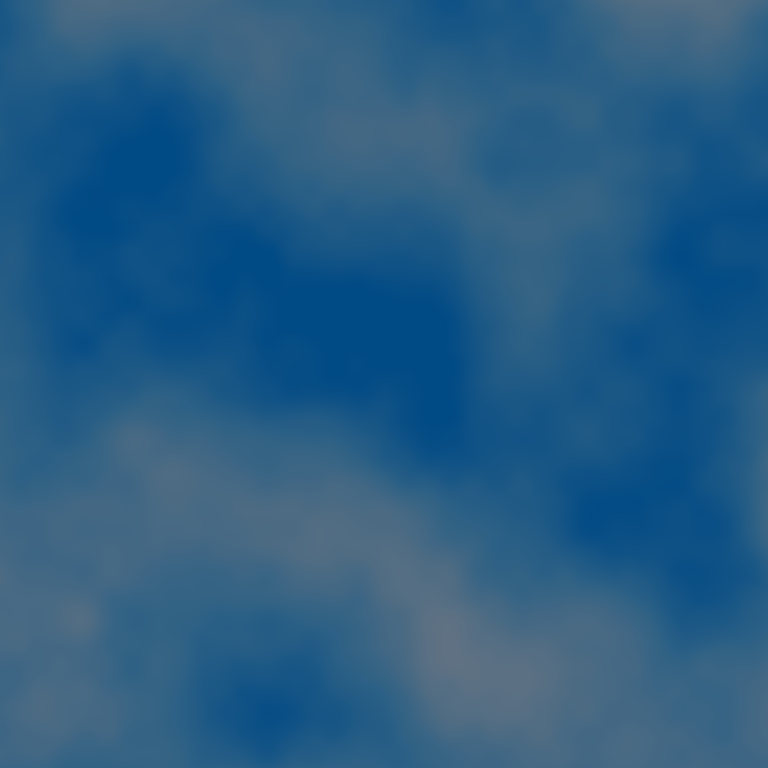
Give the GLSL for this texture, as a WebGL 1 fragment shader.

```glsl
precision highp float;
// Soft, blurred grey clouds drifting over a deep blue sky.

uniform vec2 u_resolution;

const vec3 DEEP_BLUE = vec3(0.00, 0.29, 0.52);
const vec3 HAZE_BLUE = vec3(0.18, 0.38, 0.52);
const vec3 CLOUD_GREY = vec3(0.42, 0.46, 0.51);

const float TAU = 6.2831853;
const float MEAN_COVER = 0.44;     // average cloud density
const float BANK_STRENGTH = 0.16;  // broad horizontal cloud bank
const float DRIFT_STRENGTH = 0.12; // slanted bands across the bank
const float PUFF_STRENGTH = 1.35;  // irregular puffs
const float PUFF_SCALE = 4.2;      // puffs across the canvas
const vec2 SEED = vec2(17.3, 5.6);
const int OCTAVES = 4;

float hash(vec2 cell) {
  vec3 p = fract(cell.xyx * vec3(0.1031, 0.1030, 0.0973));
  p += dot(p, p.yzx + 33.33);
  return fract((p.x + p.y) * p.z);
}

// Value noise with a quintic fade, so no cell edges show
float softNoise(vec2 p) {
  vec2 cell = floor(p);
  vec2 f = fract(p);
  vec2 fade = f * f * f * (f * (f * 6.0 - 15.0) + 10.0);
  float low = mix(hash(cell), hash(cell + vec2(1.0, 0.0)), fade.x);
  float high = mix(hash(cell + vec2(0.0, 1.0)), hash(cell + vec2(1.0)), fade.x);
  return mix(low, high, fade.y);
}

// Layered noise centred on zero
float puffs(vec2 p) {
  float sum = 0.0;
  float weight = 0.5;
  for (int i = 0; i < OCTAVES; i++) {
    sum += weight * (softNoise(p) - 0.5);
    p = p * 2.0 + vec2(7.7, 3.1);
    weight *= 0.45;
  }
  return sum;
}

// Layered sines: a bank low down, a clear gap above it, slanted bands
float broadCover(vec2 uv) {
  float bank = -cos(TAU * (uv.y - 0.68) / 0.92);
  float drift = cos(TAU * (dot(uv, vec2(1.2, 1.6)) - 2.0));
  return BANK_STRENGTH * bank + DRIFT_STRENGTH * drift;
}

vec3 skyColour(float cover) {
  vec3 thin = mix(DEEP_BLUE, HAZE_BLUE, clamp(cover / 0.43, 0.0, 1.0));
  return mix(thin, CLOUD_GREY, clamp((cover - 0.43) / 0.57, 0.0, 1.0));
}

void main() {
  vec2 uv = gl_FragCoord.xy / u_resolution;
  float cover = MEAN_COVER + broadCover(uv)
              + PUFF_STRENGTH * puffs(uv * PUFF_SCALE + SEED);
  gl_FragColor = vec4(skyColour(cover), 1.0);
}
```
